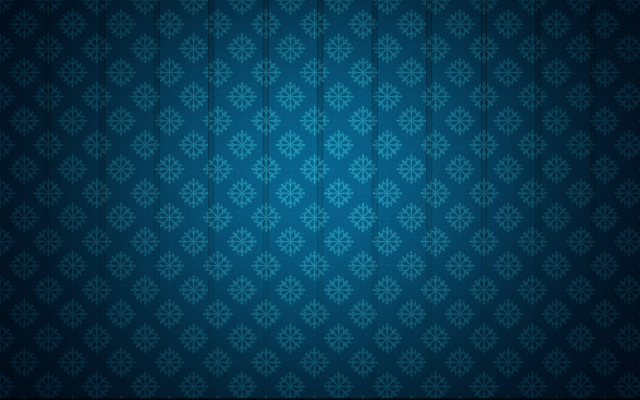
This pattern is drawn by a Shadertoy shader. Its source:

```glsl
const vec2 CELL = vec2(0.1210, 0.1208);     // staggered lattice pitch, canvas heights
const float MOTIF_RADIUS = 0.0372;
const float SEAM_PITCH = 0.1363;
const float SEAM_START = 0.1190;
const float SEAM_HALF_WIDTH = 0.0066;
const float LINE_WIDTH = 0.0009;
const float GRAIN_SCALE = 130.0;
const vec2 GLOW_CENTRE = vec2(0.5, 0.56);   // fraction of the canvas
const vec2 GLOW_FALLOFF = vec2(1.85, 0.88);
const vec3 CLOTH_DARK = vec3(0.002, 0.022, 0.065);
const vec3 CLOTH_LIGHT = vec3(0.033, 0.400, 0.565);
const vec3 MOTIF_DARK = vec3(0.012, 0.085, 0.150);
const vec3 MOTIF_LIGHT = vec3(0.145, 0.620, 0.735);
const vec3 STITCH = vec3(0.16, 0.34, 0.30);

vec2 hash2(vec2 p) {
    p = vec2(dot(p, vec2(127.1, 311.7)), dot(p, vec2(269.5, 183.3)));
    return fract(sin(p) * 43758.5);
}

// Distance to the nearest scattered cell point
float cellular(vec2 p) {
    vec2 base = floor(p);
    float nearest = 2.0;
    for (int j = -1; j <= 1; j++)
        for (int i = -1; i <= 1; i++) {
            vec2 corner = base + vec2(i, j);
            nearest = min(nearest, length(corner + hash2(corner) - p));
        }
    return nearest;
}

// Tapered stroke from a to b
float stroke(vec2 p, vec2 a, vec2 b, float startWidth, float endWidth) {
    vec2 ab = b - a;
    float t = clamp(dot(p - a, ab) / dot(ab, ab), 0.0, 1.0);
    return length(p - a - ab * t) - mix(startWidth, endWidth, t);
}

// Arc of a ring, open on the side that faces the opening
float curl(vec2 p, vec2 centre, float radius, vec2 opening) {
    vec2 q = p - centre;
    float ring = abs(length(q) - radius) - 0.038;
    return max(ring, dot(q, opening) - radius * 0.35);
}

// Eight-armed scroll flake of unit radius, folded into one octant
float flake(vec2 p) {
    p = abs(p);
    if (p.y > p.x) p = p.yx;
    float d = length(p) - 0.10;
    // Straight arm with pointed tip and leaf pair
    d = min(d, stroke(p, vec2(0.0), vec2(0.92, 0.0), 0.040, 0.050));
    d = min(d, (abs(p.x - 0.90) + 1.4 * p.y - 0.13) * 0.6);
    d = min(d, stroke(p, vec2(0.52, 0.0), vec2(0.66, 0.13), 0.055, 0.035));
    d = min(d, curl(p, vec2(0.76, 0.17), 0.10, vec2(0.8, -0.6)));
    // Diagonal arm with bud and side scrolls
    d = min(d, stroke(p, vec2(0.08), vec2(0.52), 0.040, 0.060));
    d = min(d, length(p - vec2(0.56)) - 0.075);
    d = min(d, stroke(p, vec2(0.36), vec2(0.50, 0.32), 0.060, 0.040));
    d = min(d, curl(p, vec2(0.60, 0.38), 0.10, vec2(0.6, 0.8)));
    return d;
}

float band(float d, float halfWidth, float pixel) {
    return 1.0 - smoothstep(-pixel, pixel, abs(d) - halfWidth);
}

void mainImage(out vec4 fragColor, in vec2 fragCoord) {
    vec2 uv = fragCoord / iResolution.xy;
    vec2 p = fragCoord / iResolution.y;
    float pixel = 0.6 / iResolution.y;

    // Off-centre glow
    vec2 g = 2.0 * (uv - GLOW_CENTRE);
    float light = exp(-dot(GLOW_FALLOFF, g * g));

    // Cloth grain and broad wear
    float grain = cellular(p * GRAIN_SCALE) - 0.5;
    float wear = sin(p.x * 31.0 + 2.0 * sin(p.y * 23.0))
               + 0.6 * sin(p.y * 57.0 - p.x * 41.0 + sin(p.x * 83.0));
    float cloth = 1.0 + 0.11 * grain + 0.008 * wear;
    vec3 color = mix(CLOTH_DARK, CLOTH_LIGHT, light) * cloth;

    // Nearest centre of the two interleaved grids, anchored at the top left
    vec2 lattice = vec2(p.x, 1.0 - p.y) / CELL;
    vec2 idA = floor(lattice + 0.5);
    vec2 idB = floor(lattice) + 0.5;
    vec2 a = lattice - idA;
    vec2 b = lattice - idB;
    bool useA = dot(a, a) < dot(b, b);
    vec2 id = useA ? idA : idB;
    vec2 local = (useA ? a : b) * CELL;
    float d = flake(local / MOTIF_RADIUS) * MOTIF_RADIUS;
    float opacity = 0.88 + 0.05 * hash2(id).x - 0.14 * grain;
    vec3 motif = mix(MOTIF_DARK, MOTIF_LIGHT, light) * cloth;
    color = mix(color, motif, opacity * (1.0 - smoothstep(-pixel, pixel, d)));

    // Panel seams, deeper towards the top
    float s = (fract((p.x - SEAM_START) / SEAM_PITCH + 0.5) - 0.5) * SEAM_PITCH;
    float depth = mix(0.07, 0.38, smoothstep(0.0, 1.0, uv.y));
    color *= 1.0 - 0.40 * depth * band(s, SEAM_HALF_WIDTH, pixel);
    float edge = abs(s) - SEAM_HALF_WIDTH;
    color *= 1.0 - depth * band(edge, LINE_WIDTH, pixel);

    // Dashed thread beside each seam
    float dash = smoothstep(-0.2, 0.5, sin(p.y * 520.0));
    float thread = band(s - SEAM_HALF_WIDTH * 0.5, LINE_WIDTH * 0.6, pixel);
    color = mix(color, STITCH * (0.2 + light), 0.25 * dash * thread);

    // Dark lower border
    color *= mix(0.3, 1.0, smoothstep(0.003, 0.006, p.y));
    fragColor = vec4(clamp(color, 0.0, 1.0), 1.0);
}
```
